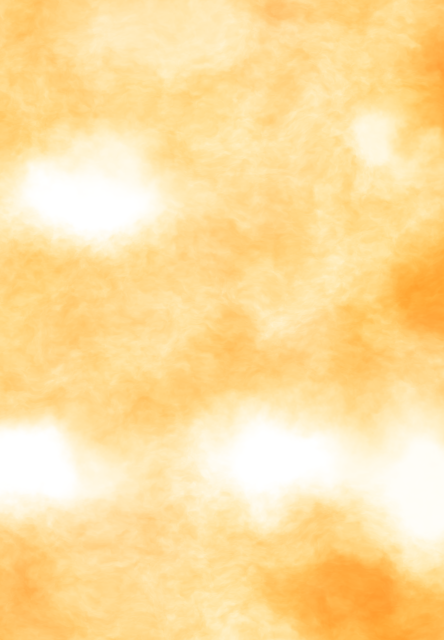
Give the GLSL for this texture, as a Shadertoy shader.

```glsl
float hash(vec2 p) {
    p = fract(p * vec2(0.1031, 0.1137));
    p += dot(p, p.yx + 33.33);
    return fract((p.x + p.y) * p.x * 17.0);
}

float valueNoise(vec2 p) {
    vec2 cell = floor(p);
    vec2 f = fract(p);
    f = f * f * f * (f * (f * 6.0 - 15.0) + 10.0);
    float low = mix(hash(cell), hash(cell + vec2(1, 0)), f.x);
    float high = mix(hash(cell + vec2(0, 1)), hash(cell + vec2(1, 1)), f.x);
    return mix(low, high, f.y);
}

// Layered noise centred on zero, each octave turned to hide the grid
float fbm(vec2 p, int octaves) {
    const mat2 turn = mat2(0.8, 0.6, -0.6, 0.8);
    float sum = 0.0;
    float weight = 0.5;
    for (int i = 0; i < octaves; i++) {
        sum += weight * (valueNoise(p) - 0.5);
        p = turn * p * 2.03 + 17.3;
        weight *= 0.55;
    }
    return sum;
}

// Soft elliptical pool of water or pigment
float pool(vec2 p, vec2 centre, vec2 radius) {
    return smoothstep(1.8, 0.45, length((p - centre) / radius));
}

// Wet areas where the paper shows through
float paperLight(vec2 p) {
    float dry = 1.0;
    dry *= 1.0 - pool(p, vec2(0.14, 0.68), vec2(0.145, 0.06));
    dry *= 1.0 - 0.75 * pool(p, vec2(0.18, 0.75), vec2(0.07, 0.065));
    dry *= 1.0 - pool(p, vec2(0.05, 0.26), vec2(0.135, 0.07));
    dry *= 1.0 - pool(p, vec2(0.44, 0.28), vec2(0.125, 0.066));
    dry *= 1.0 - 0.95 * pool(p, vec2(0.66, 0.24), vec2(0.105, 0.095));
    dry *= 1.0 - 0.8 * pool(p, vec2(0.60, 0.76), vec2(0.055, 0.045));
    dry *= 1.0 - 0.5 * pool(p, vec2(0.24, 0.95), vec2(0.12, 0.055));
    return 1.0 - dry;
}

// Thin pale veils around the pools
float paleVeil(vec2 p) {
    float veil = pool(p, vec2(0.47, 0.56), vec2(0.07, 0.11));
    veil += pool(p, vec2(0.58, 0.90), vec2(0.07, 0.08));
    veil += 0.8 * pool(p, vec2(0.36, 0.76), vec2(0.12, 0.07));
    veil += 0.8 * pool(p, vec2(0.30, 0.23), vec2(0.22, 0.09));
    veil += 0.7 * pool(p, vec2(0.30, 0.08), vec2(0.09, 0.08));
    return veil;
}

// Strong orange concentrations
float pigmentDepth(vec2 p) {
    float depth = pool(p, vec2(0.70, 0.57), vec2(0.07, 0.07));
    depth += 0.75 * pool(p, vec2(0.71, 0.85), vec2(0.05, 0.09));
    depth += 0.8 * pool(p, vec2(0.58, 0.04), vec2(0.11, 0.065));
    depth += 0.4 * pool(p, vec2(0.0, 0.08), vec2(0.08, 0.08));
    depth += 0.3 * pool(p, vec2(0.52, 0.99), vec2(0.12, 0.04));
    return depth;
}

// Pale wash thins to white and thickens to orange
vec3 washColour(float tone, float tint) {
    float blue = exp(-4.0 * (1.0 - tone));
    return vec3(1.0, tone, blue + tint * (1.0 - blue));
}

void mainImage(out vec4 fragColor, in vec2 fragCoord) {
    vec2 p = fragCoord / iResolution.y;

    // Ragged wet edges
    vec2 bleed = vec2(fbm(p * 8.0 + 3.1, 6), fbm(p * 8.0 + 41.7, 6));
    vec2 wet = p + 0.11 * bleed;

    // Broad clouds, veils and smaller blooms
    float tone = 0.836 + 0.17 * fbm(wet * vec2(4.5, 6.0) + 8.0, 4);
    tone += 0.055 * paleVeil(wet);
    tone += 0.13 * fbm(p * 14.0 + 1.5 * bleed + 60.0, 5);
    tone -= 0.17 * pigmentDepth(wet);

    // Mottled paper grain, slightly brushed sideways
    float grain = fbm(p * vec2(65.0, 100.0) + 4.0 * bleed, 3);
    tone += 0.085 * grain;

    // White pools cover the wash, their rims broken by the grain
    float light = paperLight(wet + 0.01 * grain);
    tone = mix(tone, 1.0, light);
    float tint = 0.22 * fbm(wet * 5.0 + 120.0, 3);
    fragColor = vec4(washColour(clamp(tone, 0.5, 1.0), tint), 1.0);
}
```
